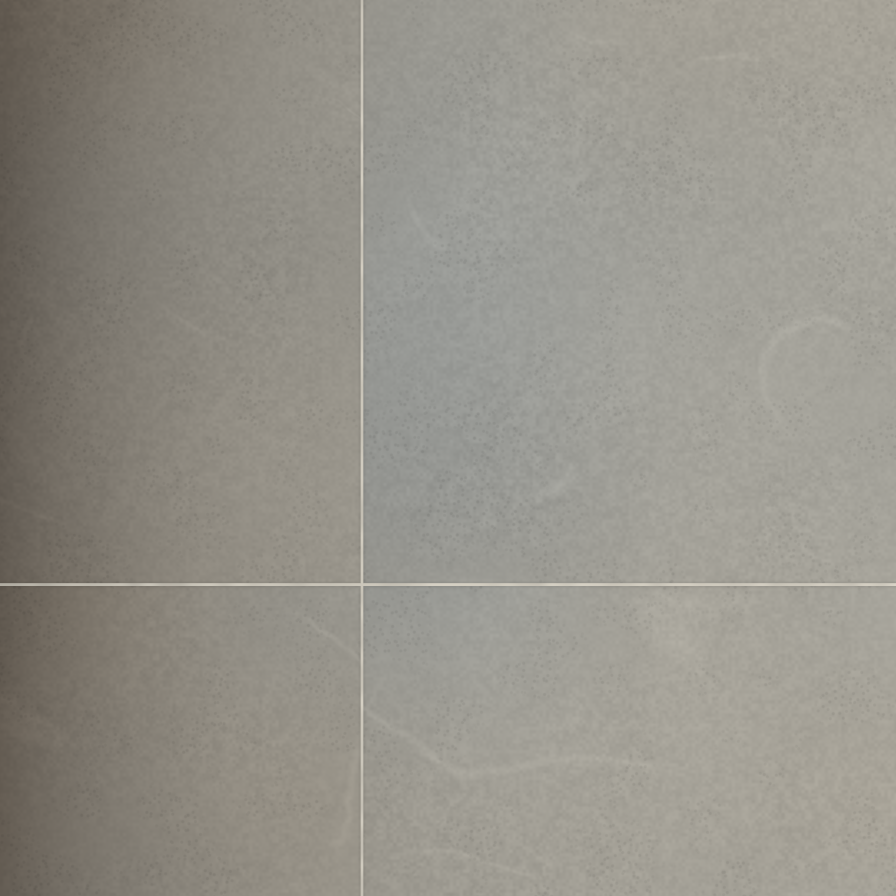
Reproduce this texture procedurally as a Shadertoy shader.

```glsl
// Large grey stone floor tiles with thin pale joints, fine grain and a soft shadow from the left.
#define TILE_SIZE 0.70
#define JOINT_CROSSING vec2(0.404, 0.3475)
#define JOINT_WIDTH 0.0031
#define JOINT_COLOR vec3(0.84, 0.82, 0.77)
#define LIGHT_STONE vec3(0.650, 0.638, 0.600)
#define SHADED_STONE vec3(0.385, 0.357, 0.322)
#define SHADOW_FALLOFF 4.6
#define CLOUD_AMOUNT 0.075
#define GRAIN_AMOUNT 0.085
#define PIT_AMOUNT 0.055
#define VEIN_AMOUNT 0.045
#define TILE_VARIATION 0.010

float hash(vec2 p) {
    vec3 q = fract(vec3(p.xyx) * 0.1031);
    q += dot(q, q.yzx + 33.33);
    return fract((q.x + q.y) * q.z);
}

float valueNoise(vec2 p) {
    vec2 cell = floor(p), f = fract(p);
    f = f * f * (3.0 - 2.0 * f);
    float low = mix(hash(cell), hash(cell + vec2(1, 0)), f.x);
    float high = mix(hash(cell + vec2(0, 1)), hash(cell + vec2(1, 1)), f.x);
    return mix(low, high, f.y);
}

float layeredNoise(vec2 p) {
    float sum = 0.0, weight = 0.5;
    for (int i = 0; i < 5; i++) {
        sum += weight * valueNoise(p);
        p = mat2(1.6, 1.2, -1.2, 1.6) * p + 17.3;
        weight *= 0.5;
    }
    return sum;
}

// Distance to the nearest scattered point
float cellular(vec2 p) {
    vec2 cell = floor(p);
    float nearest = 2.0;
    for (int y = -1; y <= 1; y++)
        for (int x = -1; x <= 1; x++) {
            vec2 c = cell + vec2(x, y);
            vec2 point = c + vec2(hash(c), hash(c + 71.7));
            nearest = min(nearest, length(point - p));
        }
    return nearest;
}

vec3 stone(vec2 uv, vec2 tile) {
    vec2 p = uv + 3.0 + 5.0 * fract(tile * 0.37);
    vec2 along = mat2(0.85, 0.53, -0.53, 0.85) * p;

    // Broad diagonal clouding
    float cloud = layeredNoise(along * vec2(5.0, 3.0)) - 0.48;
    float tint = valueNoise(p * 4.0 + 40.0) - 0.5;

    // Fine grain, strongest in rough patches
    float rough = 0.6 + 0.8 * valueNoise(p * 9.0 + 8.0);
    float grain = 0.6 * valueNoise(p * 270.0) + 0.4 * valueNoise(p * 125.0) - 0.5;
    float pits = 1.0 - smoothstep(0.08, 0.32, cellular(p * 120.0));
    pits *= smoothstep(0.45, 0.8, valueNoise(p * 28.0));

    // Broken pale wisps
    vec2 warped = p + 0.06 * layeredNoise(p * 8.0);
    float ridge = abs(valueNoise(warped * vec2(2.5, 7.0) + warped.x * 2.0) - 0.5);
    float vein = 1.0 - smoothstep(0.0, 0.025, ridge);
    vein *= smoothstep(0.50, 0.78, valueNoise(p * 11.0 + 23.0));

    // Shadow along the left, deeper in the upper corner
    float corner = 0.12 * exp(-9.0 * length((uv - vec2(0.12, 1.0)) * vec2(1.0, 1.4)));
    float shade = clamp(exp(-SHADOW_FALLOFF * uv.x) + corner, 0.0, 1.0);
    vec3 color = mix(LIGHT_STONE, SHADED_STONE, shade);

    // Cool patch on the lit tile, warm drift elsewhere
    float cool = step(0.0, tile.x) * exp(-9.0 * dot(uv - vec2(0.45, 0.57), uv - vec2(0.45, 0.57)));
    color += cool * vec3(-0.035, -0.018, 0.002);
    color += tint * vec3(0.014, 0.002, -0.010);

    float tone = 1.0 + CLOUD_AMOUNT * cloud + GRAIN_AMOUNT * grain * rough;
    tone += VEIN_AMOUNT * vein - PIT_AMOUNT * pits;
    tone += TILE_VARIATION * (cos(3.14159 * tile.x) + hash(tile + 9.0) - 0.5);
    return color * tone;
}

void mainImage(out vec4 fragColor, in vec2 fragCoord) {
    vec2 uv = fragCoord / iResolution.xy;
    float pixel = 1.0 / min(iResolution.x, iResolution.y);

    // Tile index and distance to the closest joint
    vec2 grid = (uv - JOINT_CROSSING) / TILE_SIZE;
    vec2 tile = floor(grid);
    vec2 gap = (0.5 - abs(fract(grid) - 0.5)) * TILE_SIZE;
    float edge = min(gap.x, gap.y) - 0.5 * JOINT_WIDTH;

    vec3 color = stone(uv, tile);
    color *= 1.0 - 0.06 * (1.0 - smoothstep(0.0, 0.004, edge));

    // Pale joint, slightly dimmed by the shadow and by wear
    float wear = 0.92 + 0.10 * valueNoise(uv * 60.0);
    vec3 joint = JOINT_COLOR * wear * (1.0 - 0.15 * exp(-SHADOW_FALLOFF * uv.x));
    float jointMask = 1.0 - smoothstep(-0.5 * pixel, 0.5 * pixel, edge);
    fragColor = vec4(mix(color, joint, jointMask), 1.0);
}
```
